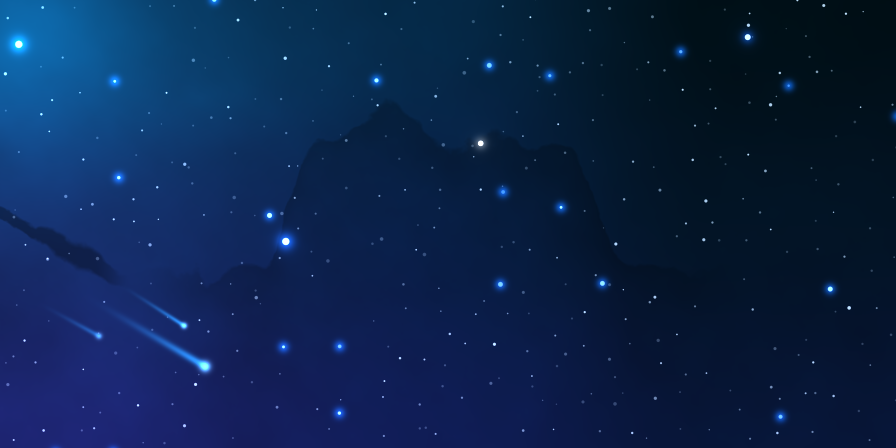
This background is drawn by a Shadertoy shader. Its source:

```glsl
float hash(vec2 p) {
    vec3 q = fract(vec3(p.xyx) * 0.1031);
    q += dot(q, q.yzx + 33.33);
    return fract((q.x + q.y) * q.z);
}

float noise(vec2 p) {
    vec2 cell = floor(p);
    vec2 f = fract(p);
    f = f * f * (3.0 - 2.0 * f);
    float low = mix(hash(cell), hash(cell + vec2(1, 0)), f.x);
    float high = mix(hash(cell + vec2(0, 1)), hash(cell + vec2(1, 1)), f.x);
    return mix(low, high, f.y);
}

float fbm(vec2 p) {
    float sum = 0.0, amplitude = 0.5;
    for (int i = 0; i < 5; i++) {
        sum += amplitude * noise(p);
        p = p * 2.03 + 17.1;
        amplitude *= 0.5;
    }
    return sum;
}

float bump(float x, float center, float width) {
    float d = (x - center) / width;
    return exp(-d * d);
}

// Vertical blend through three heights
vec3 skyColumn(vec3 bottom, vec3 middle, vec3 top, float y) {
    vec3 lower = mix(bottom, middle, smoothstep(0.0, 0.55, y));
    return mix(lower, top, smoothstep(0.45, 1.0, y));
}

vec3 skyGradient(vec2 p) {
    vec3 left = skyColumn(vec3(0.12, 0.15, 0.47), vec3(0.09, 0.19, 0.44), vec3(0.04, 0.25, 0.43), p.y);
    vec3 center = skyColumn(vec3(0.065, 0.12, 0.36), vec3(0.035, 0.13, 0.30), vec3(0.02, 0.16, 0.28), p.y);
    vec3 right = skyColumn(vec3(0.03, 0.09, 0.23), vec3(0.01, 0.08, 0.15), vec3(0.0, 0.06, 0.09), p.y);
    vec3 color = mix(left, center, smoothstep(0.1, 1.05, p.x));
    return mix(color, right, smoothstep(0.95, 1.65, p.x));
}

// Dark hill of cloud, crisp along its crest and fading downward
float cloudBank(vec2 p, float grain) {
    float plateau = smoothstep(0.58, 0.72, p.x) * (1.0 - smoothstep(1.24, 1.42, p.x));
    float crest = 0.41 + 0.28 * plateau + 0.09 * bump(p.x, 0.86, 0.08) + 0.12 * (grain - 0.5);
    float depth = crest - p.y;
    float sides = smoothstep(0.25, 0.6, p.x) * (1.0 - smoothstep(1.4, 1.7, p.x));
    return sides * smoothstep(-0.004, 0.012, depth) * exp(-max(depth, 0.0) * 4.0);
}

// Thin dark streak that descends from the left edge
float cloudWisp(vec2 p, float grain) {
    float path = 0.52 - 0.5 * p.x + 0.08 * (grain - 0.5);
    float thickness = 0.012 + 0.022 * bump(p.x, 0.18, 0.08);
    float body = 1.0 - smoothstep(0.6, 1.2, abs(p.y - path) / thickness);
    return body * (1.0 - smoothstep(0.2, 0.3, p.x));
}

vec3 glowStar(vec2 p, vec2 position, float radius, vec3 tint, float pixel) {
    float d = length(p - position);
    float core = 1.0 - smoothstep(radius - pixel, radius + pixel, d);
    float halo = 0.75 * exp(-pow(d / (radius * 2.2), 2.0)) + 0.2 * exp(-d / (radius * 2.5));
    return mix(tint, vec3(1.0), 0.85) * core + tint * halo;
}

// One jittered star per grid cell, kept clear of the cell border
vec3 starLayer(vec2 p, float size, float density, float radius, float glow, float seed, float pixel) {
    vec2 cell = floor(p / size);
    vec2 key = cell + seed;
    vec2 jitter = vec2(hash(key), hash(key + 41.7));
    float d = length(p - (cell + mix(vec2(0.16), vec2(0.84), jitter)) * size);
    float present = step(hash(key + 83.1), density);
    float variety = hash(key + 129.4);
    float r = radius * mix(0.6, 1.3, variety);
    float core = 1.0 - smoothstep(r - pixel, r + pixel, d);
    float brightness = mix(0.2, 0.95, pow(hash(key + 7.9), 2.0 - glow));
    vec3 halo = vec3(0.05, 0.32, 0.75) * exp(-pow(d / 0.012, 2.0)) * glow;
    return present * (vec3(0.82, 0.91, 1.0) * core * brightness + halo);
}

vec3 meteor(vec2 p, vec2 tail, vec2 head, float width, float strength) {
    vec2 axis = head - tail;
    float along = clamp(dot(p - tail, axis) / dot(axis, axis), 0.0, 1.0);
    float d = length(p - tail - axis * along);
    float trail = exp(-pow(d / width, 2.0)) * along * along;
    float tip = exp(-pow(length(p - head) / (width * 1.5), 2.0));
    return strength * (vec3(0.12, 0.55, 0.8) * trail + vec3(0.45, 0.75, 1.0) * tip);
}

void mainImage(out vec4 fragColor, in vec2 fragCoord) {
    vec2 p = fragCoord / iResolution.y;
    p.x *= 2.0 * iResolution.y / iResolution.x;
    float pixel = 0.7 / iResolution.y;

    // Painted sky and clouds
    float broad = fbm(p * 3.5 + 4.0);
    float fine = fbm(p * 11.0 + 9.0);
    vec3 color = skyGradient(p + vec2(0.22, 0.12) * (broad - 0.5));
    color *= 0.92 + 0.3 * (broad - 0.4) + 0.1 * (fine - 0.5);
    color *= 1.0 - 0.24 * cloudBank(p, fine);
    color *= 1.0 - 0.35 * cloudWisp(p, fine);
    color += vec3(0.01, 0.16, 0.24) * exp(-dot(p - vec2(0.04, 0.9), p - vec2(0.04, 0.9)) * 16.0);
    color += vec3(0.0, 0.06, 0.08) * exp(-length((p - vec2(0.45, 0.78)) / vec2(0.4, 0.25)) * 1.8);

    // Scattered stars, from dust to small glows
    color += starLayer(p, 0.068, 0.6, 0.0021, 0.0, 3.0, pixel);
    color += starLayer(p + 0.031, 0.105, 0.6, 0.0031, 0.0, 57.0, pixel);
    color += starLayer(p + 0.07, 0.25, 0.65, 0.0042, 0.9, 101.0, pixel);

    // Brightest stars
    vec3 blue = vec3(0.08, 0.38, 0.95);
    color += glowStar(p, vec2(0.042, 0.901), 0.008, vec3(0.05, 0.55, 0.9), pixel);
    color += glowStar(p, vec2(0.638, 0.461), 0.008, blue, pixel);
    color += glowStar(p, vec2(1.073, 0.68), 0.006, vec3(0.42, 0.4, 0.38), pixel);
    color += glowStar(p, vec2(1.669, 0.917), 0.0065, blue * 0.6, pixel);

    // Meteors falling to the right
    color += meteor(p, vec2(0.18, 0.345), vec2(0.458, 0.182), 0.008, 1.0);
    color += meteor(p, vec2(0.26, 0.37), vec2(0.411, 0.273), 0.0045, 0.9);
    color += meteor(p, vec2(0.078, 0.328), vec2(0.221, 0.25), 0.005, 0.5);

    fragColor = vec4(clamp(color, 0.0, 1.0), 1.0);
}
```
